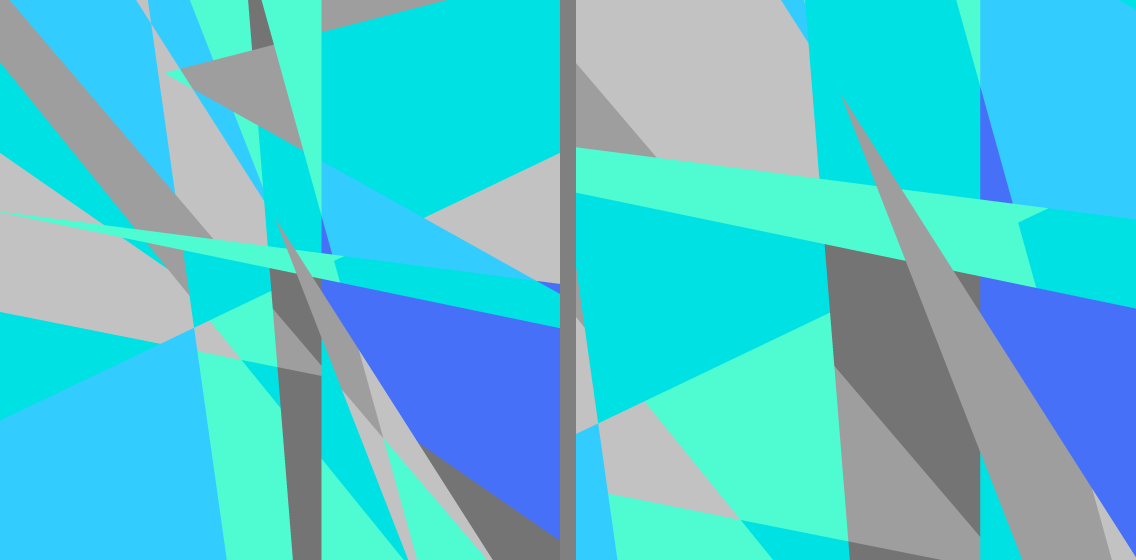
Left: the whole. Right: its middle third, enlarged.
Reproduce this background procedurally as a Shadertoy shader.

```glsl
// Flat cool-toned shards cut by long crossing lines

const vec3 CYAN = vec3(0.0, 0.882, 0.894);
const vec3 SKY = vec3(0.2, 0.8, 1.0);
const vec3 MINT = vec3(0.31, 0.985, 0.815);
const vec3 BLUE = vec3(0.28, 0.44, 0.975);
const vec3 LIGHT = vec3(0.76);
const vec3 MID = vec3(0.62);
const vec3 DARK = vec3(0.455);

// Side of a steep line, given its x at the top and bottom edges
bool rightOf(vec2 p, float top, float bottom) {
    return p.x > mix(bottom, top, p.y);
}

// Side of a shallow line, given its y at the left and right edges
bool above(vec2 p, float left, float right) {
    return p.y > mix(left, right, p.x);
}

vec3 shardColor(vec2 p) {
    // Steep cuts
    bool pastMast = rightOf(p, 0.264, 0.405);
    bool pastPillar = rightOf(p, 0.443, 0.523);
    bool pastLean = rightOf(p, 0.467, 0.745);
    bool pastSpikeRight = rightOf(p, 0.243, 0.880);
    bool pastSpikeLeft = rightOf(p, 0.339, 0.729);
    bool pastBeamTop = rightOf(p, 0.017, 0.870);
    bool pastBeamBase = rightOf(p, -0.090, 0.721);
    bool pastDivide = p.x > 0.574;

    // Shallow cuts
    bool overSlope = above(p, 0.727, 0.034);
    bool overBandTop = above(p, 0.622, 0.493);
    bool overBandBase = above(p, 0.621, 0.414);
    bool overKeel = above(p, 0.443, 0.244);
    bool overRise = above(p, 0.249, 0.727);
    bool overWedgeBase = above(p, 1.033, 0.475);
    bool overWedgeTop = above(p, 0.794, 1.052);

    // Spike widening downwards
    if (pastSpikeLeft && !pastSpikeRight) {
        if (pastLean) return pastBeamTop ? LIGHT : MINT;
        return pastBeamTop ? MID : LIGHT;
    }

    // Thin band from the left edge
    if (!overBandTop && overBandBase && (!pastLean || overRise)) return MINT;

    // Right side
    if (pastDivide) {
        if (overBandTop) {
            if (!pastLean) return BLUE;
            if (!overWedgeBase) return SKY;
            if (overWedgeTop) return MID;
            return overRise ? CYAN : LIGHT;
        }
        if (overBandBase) return overWedgeBase ? BLUE : CYAN;
        if (pastSpikeRight) return overSlope ? BLUE : DARK;
        return pastBeamBase ? CYAN : MINT;
    }

    // Upper wedge
    if (overWedgeBase && !overWedgeTop && !pastLean)
        return pastSpikeRight ? MID : MINT;

    // Left side
    if (!pastMast) {
        if (pastSpikeRight) return LIGHT;
        if (pastBeamTop || !overRise) return SKY;
        if (pastBeamBase) return MID;
        if (overSlope) return CYAN;
        return overKeel ? LIGHT : CYAN;
    }

    // Centre, over the band
    if (overBandTop) {
        if (pastLean) return MINT;
        if (pastPillar) return overWedgeTop ? DARK : CYAN;
        if (pastSpikeRight) return pastSpikeLeft ? MINT : SKY;
        return pastBeamTop ? LIGHT : MID;
    }

    // Centre, under the band
    if (pastPillar) return pastBeamTop || !overKeel ? DARK : MID;
    if (overRise) return CYAN;
    if (pastBeamBase) return overKeel ? MINT : CYAN;
    return overKeel ? LIGHT : MINT;
}

void mainImage(out vec4 fragColor, in vec2 fragCoord) {
    // Average a 4 by 4 grid of samples to smooth the edges
    vec3 sum = vec3(0.0);
    for (int i = 0; i < 16; i++) {
        vec2 offset = (vec2(i % 4, i / 4) + 0.5) / 4.0 - 0.5;
        sum += shardColor((fragCoord + offset) / iResolution.xy);
    }
    fragColor = vec4(sum / 16.0, 1.0);
}
```
